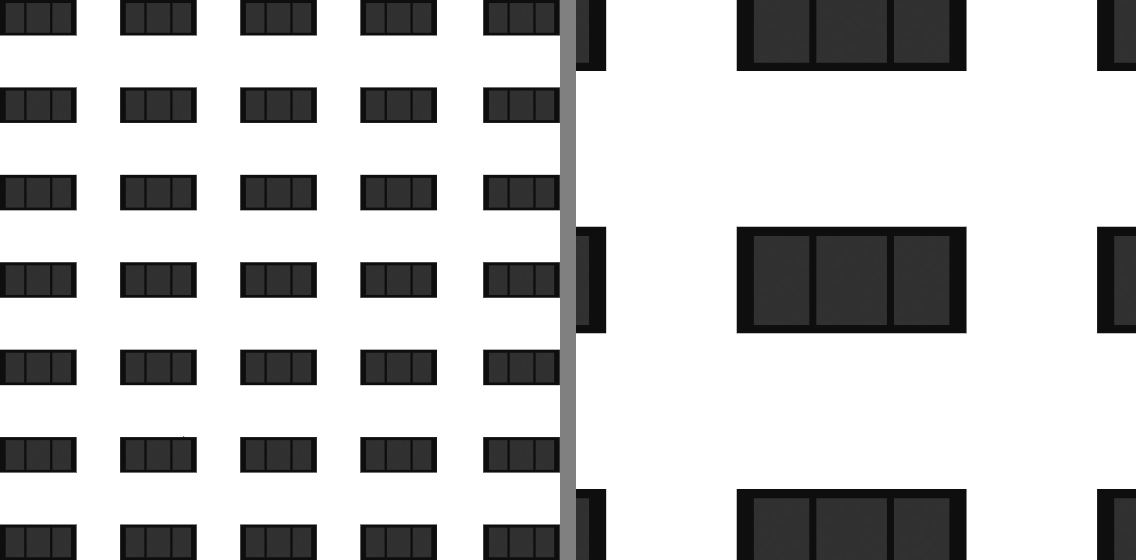
Left: the whole. Right: its middle third, enlarged.
Give the GLSL for this pattern, as a Shadertoy shader.

```glsl
// A grid of dark, wide frames on white, each holding three grey panes.
// Each cell is found by rounding; frames and panes are box distances,
// with the last column set slightly apart and a few nubs on the rims.

#define GRID       vec2(5.0, 7.0)
#define PITCH      vec2(0.2145, 0.1561)
#define FRAME_HALF vec2(0.0684, 0.0317)
#define MID_HALF   vec2(0.0210, 0.0265)
#define SIDE_HALF  vec2(0.0165, 0.0265)
#define SIDE_SHIFT 0.0417
#define PANE_DROP  0.0003
#define LAST_GAP   0.0049
#define NUB_CHANCE 0.12
#define NUB_RADIUS 0.0012
#define FRAME_COLOR vec3(0.055)
#define PANE_COLOR  vec3(0.19)

float hash(vec2 p) {
    return fract(sin(dot(p, vec2(127.1, 311.7))) * 4375.85);
}

float boxDistance(vec2 p, vec2 halfSize) {
    vec2 d = abs(p) - halfSize;
    return length(max(d, 0.0)) + min(max(d.x, d.y), 0.0);
}

// Coverage of a shape, smoothed over one pixel
float coverage(float dist, float pixel) {
    return clamp(0.5 - dist / pixel, 0.0, 1.0);
}

// Small bump at a random place on the upper or lower rim of some frames
float nubDistance(vec2 p, vec2 cell) {
    if (hash(cell + 3.7) > NUB_CHANCE) return 1.0;
    float side = hash(cell + 9.2) < 0.5 ? -1.0 : 1.0;
    float along = 1.8 * hash(cell + 5.1) - 0.9;
    return length(p - FRAME_HALF * vec2(along, side)) - NUB_RADIUS;
}

// Mirrored side panes joined with the wider middle pane
float paneDistance(vec2 p) {
    p.y += PANE_DROP;
    float middle = boxDistance(p, MID_HALF);
    float sides = boxDistance(vec2(abs(p.x) - SIDE_SHIFT, p.y), SIDE_HALF);
    return min(middle, sides);
}

void mainImage(out vec4 fragColor, in vec2 fragCoord) {
    vec2 uv = fragCoord / iResolution.xy;
    float pixel = 1.0 / min(iResolution.x, iResolution.y);

    // Nearest cell and position relative to its centre
    vec2 cell = clamp(round((uv - FRAME_HALF) / PITCH), vec2(0.0), GRID - 1.0);
    vec2 p = uv - FRAME_HALF - cell * PITCH;
    p.x -= LAST_GAP * step(GRID.x - 1.5, cell.x);

    // Faint mottling of the panes from layered sines
    float mottle = sin(uv.x * 410.0 + 2.0 * sin(uv.y * 230.0))
                 * sin(uv.y * 370.0 + 2.0 * sin(uv.x * 190.0));

    float frame = min(boxDistance(p, FRAME_HALF), nubDistance(p, cell));
    vec3 color = mix(vec3(1.0), FRAME_COLOR, coverage(frame, pixel));
    color = mix(color, PANE_COLOR + 0.003 * mottle, coverage(paneDistance(p), pixel));
    fragColor = vec4(color, 1.0);
}
```
